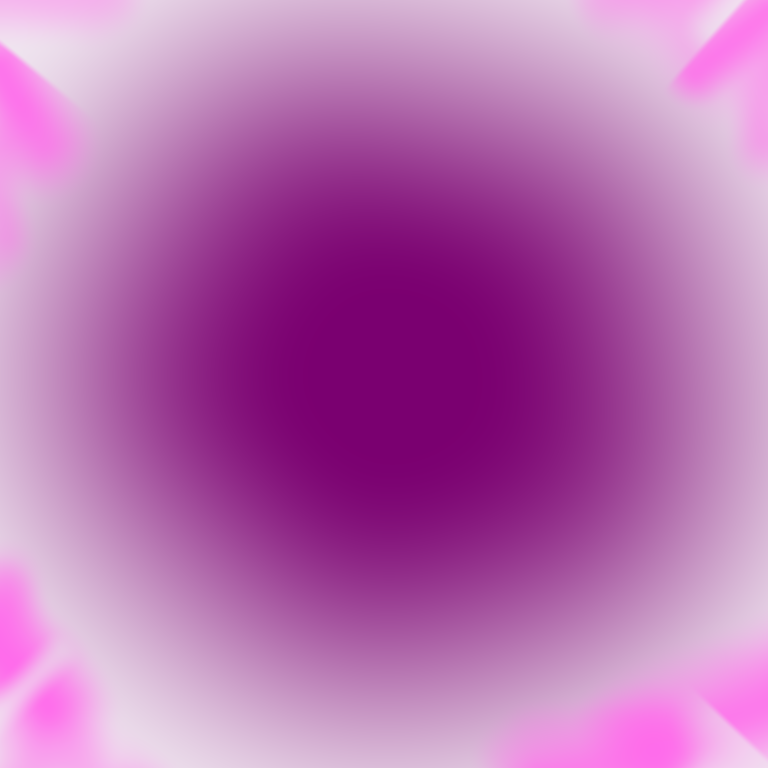
Write a Shadertoy shader that draws this background.

```glsl
// A soft purple disc on pale lilac, with folded pink clouds in the four corners.

const vec3 CORE = vec3(0.48, 0.0, 0.44);
const vec3 PAPER = vec3(0.94, 0.90, 0.94);
const vec3 PINK = vec3(1.0, 0.41, 0.92);
const vec2 DISC_CENTER = vec2(0.512, 0.510);
const float DISC_INNER = 0.10;
const float DISC_OUTER = 0.67;
const float DISC_WOBBLE = 0.014;
const float CLOUD_WARP = 0.035;
const float CLOUD_SCALE = 13.0;
const float FOLD_SOFTNESS = 0.005;

float hash(vec2 p) {
    return fract(sin(dot(p, vec2(127.1, 311.7))) * 43758.5453);
}

float noise(vec2 p) {
    vec2 cell = floor(p);
    vec2 f = fract(p);
    f = f * f * (3.0 - 2.0 * f);
    float low = mix(hash(cell), hash(cell + vec2(1.0, 0.0)), f.x);
    float high = mix(hash(cell + vec2(0.0, 1.0)), hash(cell + 1.0), f.x);
    return mix(low, high, f.y);
}

// Soft stroke around the segment a-b, fading to zero at the radius
float glow(vec2 p, vec2 a, vec2 b, float radius) {
    vec2 ab = b - a;
    float along = clamp(dot(p - a, ab) / dot(ab, ab), 0.0, 1.0);
    return 1.0 - smoothstep(0.0, radius, distance(p, a + ab * along));
}

// One on the left of the line from a to b, zero on its right
float leftOf(vec2 p, vec2 a, vec2 b) {
    vec2 dir = normalize(b - a);
    float d = dir.x * (p.y - a.y) - dir.y * (p.x - a.x);
    return smoothstep(-FOLD_SOFTNESS, FOLD_SOFTNESS, d);
}

// Layers two coverages without exceeding one
float screen(float a, float b) {
    return 1.0 - (1.0 - a) * (1.0 - b);
}

vec3 disc(vec2 p) {
    vec2 q = p - DISC_CENTER;
    float angle = atan(q.y, q.x);
    float wobble = cos(2.0 * (angle - 2.7)) + 0.5 * cos(5.0 * angle + 2.6);
    float r = length(q);
    r -= DISC_WOBBLE * wobble * smoothstep(0.05, 0.35, r);
    return mix(CORE, PAPER, smoothstep(DISC_INNER, DISC_OUTER, r));
}

float topLeft(vec2 p, vec2 w) {
    float cloud = 0.42 * glow(w, vec2(-0.02, 1.02), vec2(0.11, 1.02), 0.10);
    cloud = screen(cloud, 0.45 * glow(w, vec2(-0.01, 0.80), vec2(-0.01, 0.68), 0.06));
    float petal = glow(p, vec2(0.0, 0.91), vec2(0.055, 0.81), 0.085);
    petal *= leftOf(p, vec2(0.085, 0.876), vec2(0.0, 0.945));
    return screen(cloud, 0.9 * petal * mix(0.75, 1.0, smoothstep(0.77, 0.87, p.y)));
}

float topRight(vec2 p, vec2 w) {
    float fold = leftOf(p, vec2(0.97, 1.0), vec2(0.885, 0.905));
    float cloud = 0.42 * glow(w, vec2(0.86, 1.02), vec2(0.94, 0.94), 0.12);
    cloud = screen(cloud, 0.28 * glow(w, vec2(0.80, 1.02), vec2(1.0, 1.02), 0.07));
    cloud = screen(cloud, 0.50 * glow(w, vec2(1.01, 0.93), vec2(1.01, 0.81), 0.075));
    float sliver = glow(p, vec2(0.93, 0.96), vec2(0.985, 1.02), 0.05);
    cloud *= 1.0 - 0.85 * sliver * (1.0 - fold);
    float band = glow(p, vec2(0.905, 0.905), vec2(1.0, 0.985), 0.052);
    return screen(cloud, 0.75 * band * fold);
}

float bottomLeft(vec2 p, vec2 w) {
    float cloud = 0.95 * glow(w, vec2(-0.02, 0.17), vec2(0.065, 0.065), 0.105);
    cloud = screen(cloud, 0.45 * glow(w, vec2(0.0, 0.22), vec2(0.0, 0.12), 0.08));
    cloud = screen(cloud, 0.40 * glow(w, vec2(0.0, -0.01), vec2(0.17, -0.02), 0.07));
    float crease = glow(p, vec2(-0.01, 0.062), vec2(0.08, 0.152), 0.032);
    return cloud * (1.0 - 0.65 * crease);
}

float bottomRight(vec2 p, vec2 w) {
    float cloud = 0.80 * glow(w, vec2(0.69, 0.0), vec2(0.85, 0.035), 0.085);
    cloud = screen(cloud, 0.85 * glow(w, vec2(0.85, 0.035), vec2(1.01, 0.10), 0.11));
    float wedge = glow(p, vec2(0.94, 0.065), vec2(1.02, -0.01), 0.075);
    wedge *= leftOf(p, vec2(1.0, 0.01), vec2(0.918, 0.088));
    return cloud * (1.0 - 0.65 * wedge);
}

void mainImage(out vec4 fragColor, in vec2 fragCoord) {
    vec2 p = fragCoord / iResolution.xy;

    // Noise bends the cloud outlines, while the folds stay straight
    vec2 bend = vec2(noise(p * CLOUD_SCALE), noise(p * CLOUD_SCALE + 37.0)) - 0.5;
    vec2 w = p + CLOUD_WARP * bend;

    float pink = screen(topLeft(p, w), topRight(p, w));
    pink = screen(pink, screen(bottomLeft(p, w), bottomRight(p, w)));
    fragColor = vec4(mix(disc(p), PINK, pink), 1.0);
}
```
